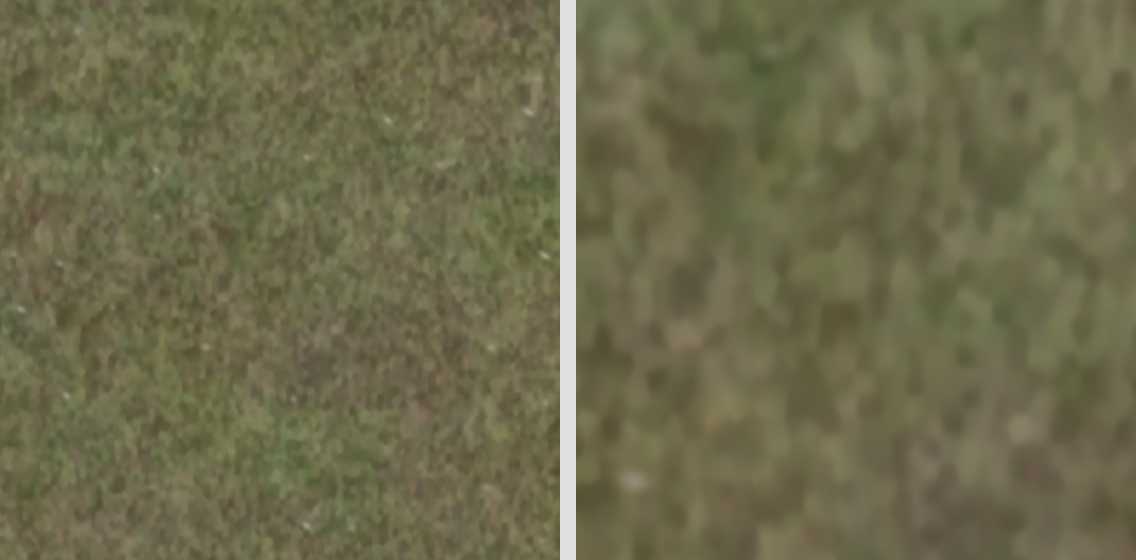
Left, the full canvas; right, a detail of the centre.
Write a Shadertoy shader that draws this texture.

```glsl
// Soft-focus meadow turf: blurred tufts of olive, green and brown with sparse pale flowers.
// Smooth cellular noise at four scales shifts tone and hue around a base olive;
// a jittered grid then scatters small soft blossoms.
#define BASE_COLOR vec3(0.423, 0.414, 0.292)
#define BROWN_SHIFT vec3(0.42, -0.42, 0.26)
#define BLUE_SHIFT vec3(-0.10, 0.05, 0.80)
#define BLADE_CELLS vec2(98.0, 74.0)
#define TUFT_CELLS vec2(48.0, 36.0)
#define CLUMP_CELLS vec2(19.0, 17.0)
#define PATCH_CELLS vec2(5.0, 7.0)
#define TONE_CONTRAST 0.082
#define HUE_CONTRAST 0.034
#define FLOWER_CELLS 12.0
#define FLOWER_CHANCE 0.24
#define FLOWER_SIZE 0.0078

vec3 hash3(vec2 cell, float seed) {
    vec3 p = fract(vec3(cell.xyx + seed * 17.3) * vec3(0.1031, 0.1030, 0.0973));
    p += dot(p, p.yxz + 33.33);
    return fract((p.xxy + p.yzz) * p.zyx);
}

// Blend of the random values of nearby jittered points, each channel in -1..1.
vec3 softCells(vec2 p, float seed) {
    vec2 home = floor(p);
    vec3 total = vec3(0.0);
    float weightSum = 0.0;
    for (int y = -1; y <= 1; y++) {
        for (int x = -1; x <= 1; x++) {
            vec2 cell = home + vec2(x, y);
            vec2 offset = cell + 0.1 + 0.8 * hash3(cell, seed).xy - p;
            float weight = exp(-3.6 * dot(offset, offset));
            total += weight * (2.0 * hash3(cell, seed + 5.7) - 1.0);
            weightSum += weight;
        }
    }
    return total / weightSum;
}

// Soft blossoms, mostly off-white with a few pink and yellow ones.
vec3 addFlowers(vec3 color, vec2 uv) {
    vec2 cell = floor(uv * FLOWER_CELLS);
    vec3 place = hash3(cell, 31.0);
    vec3 look = hash3(cell, 43.0);
    vec2 center = (cell + 0.25 + 0.5 * place.xy) / FLOWER_CELLS;
    vec2 offset = uv - center;
    offset.y += (look.x - 0.5) * offset.x;
    offset /= FLOWER_SIZE * vec2(0.8 + 0.5 * look.y, 0.8);
    float cover = exp(-dot(offset, offset)) * step(place.z, FLOWER_CHANCE);
    vec3 petal = vec3(0.69, 0.66, 0.61);
    petal = mix(petal, vec3(0.54, 0.40, 0.44), step(0.76, look.z));
    petal = mix(petal, vec3(0.58, 0.52, 0.24), step(0.90, look.z));
    return mix(color, petal, cover * mix(0.25, 0.9, look.x * look.x));
}

void mainImage(out vec4 fragColor, in vec2 fragCoord) {
    vec2 uv = fragCoord / iResolution.y;

    // Channels: tone, green to brown, yellow to blue
    vec3 blades = softCells(uv * BLADE_CELLS, 1.0);
    vec3 tufts = softCells(uv * TUFT_CELLS + 3.4, 2.0);
    vec3 clumps = softCells(uv * CLUMP_CELLS + 7.1, 3.0);
    vec3 patches = softCells(uv * PATCH_CELLS + 1.7, 4.0);

    float tone = 0.78 * blades.x + 0.52 * tufts.x + 0.32 * clumps.x + 0.26 * patches.x;
    vec2 hue = 0.5 * blades.yz + 0.55 * tufts.yz + 0.65 * clumps.yz + 0.85 * patches.yz;

    vec3 color = BASE_COLOR + TONE_CONTRAST * tone * vec3(1.0, 1.0, 0.85);
    color += HUE_CONTRAST * (hue.x * BROWN_SHIFT + 0.6 * hue.y * BLUE_SHIFT);
    fragColor = vec4(addFlowers(color, uv), 1.0);
}
```
